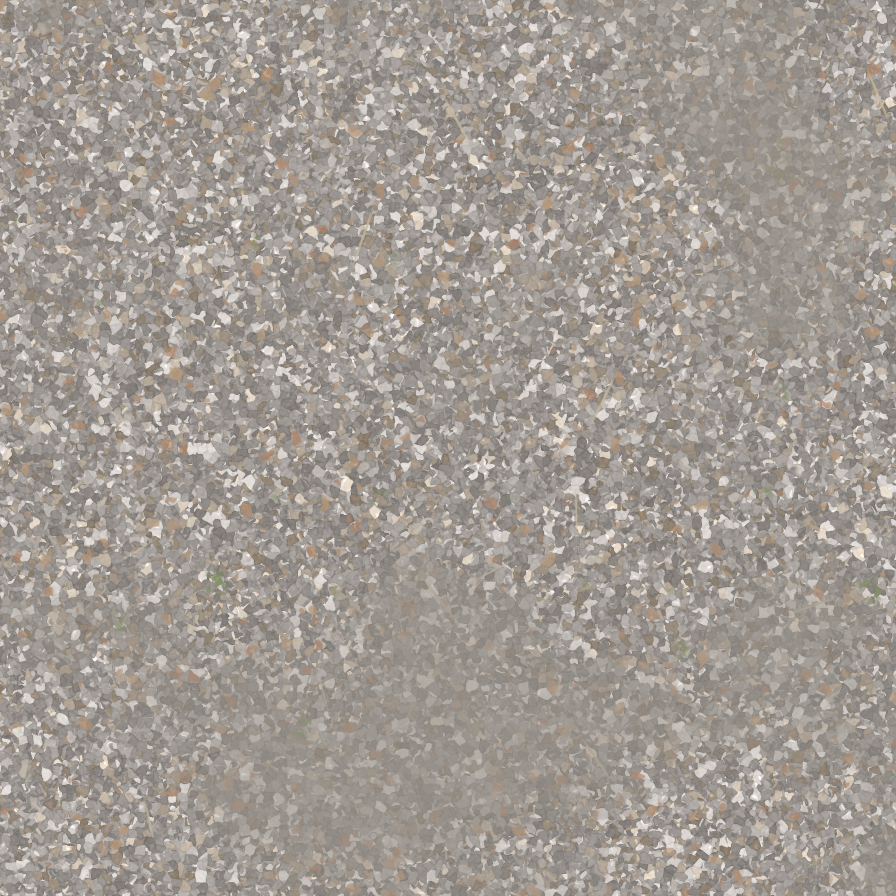
Reproduce this texture procedurally as a WebGL 1 fragment shader.

```glsl
precision highp float;
// Fine trodden gravel: two sizes of Voronoi grains with bright specks between them,
// scattered rust, tan and pale chips, a few straws and green sprigs, and broad
// dusty patches that lower the contrast. Four samples per pixel smooth the edges.
uniform vec2 u_resolution;

// Feature counts are per canvas side.
const float COARSE_GRAINS = 105.0;
const float FINE_GRAINS = 200.0;
const float COARSE_SHARE = 0.5;
const float WARM_SHARE = 0.17;
const float SPECK_SCALE = 175.0;
const float SPECK_GAIN = 0.17;
const float PATCH_SCALE = 3.2;
const float PATCH_FADE = 0.62;
const float CREVICE_DEPTH = 0.07;

const vec3 GREY_TINT = vec3(0.02, 0.0, -0.017);
const vec3 WARM_TINT = vec3(0.05, 0.0, -0.062);
const vec3 DUST = vec3(0.595, 0.567, 0.54);
const vec3 RUST = vec3(0.68, 0.51, 0.40);
const vec3 TAN = vec3(0.73, 0.62, 0.50);
const vec3 PALE = vec3(0.78, 0.75, 0.71);
const vec3 SLATE = vec3(0.49, 0.48, 0.475);
const vec3 STRAW = vec3(0.77, 0.72, 0.61);
const vec3 GREEN = vec3(0.49, 0.56, 0.36);

vec2 hash2(vec2 p) {
  vec3 q = fract(p.xyx * vec3(0.1031, 0.1030, 0.0973));
  q += dot(q, q.yzx + 33.33);
  return fract((q.xx + q.yz) * q.zy);
}

float gradientNoise(vec2 p) {
  vec2 i = floor(p), f = fract(p);
  vec2 u = f * f * f * (f * (f * 6.0 - 15.0) + 10.0);
  vec2 e = vec2(0.0, 1.0);
  float a = dot(hash2(i) * 2.0 - 1.0, f);
  float b = dot(hash2(i + e.yx) * 2.0 - 1.0, f - e.yx);
  float c = dot(hash2(i + e.xy) * 2.0 - 1.0, f - e.xy);
  float d = dot(hash2(i + e.yy) * 2.0 - 1.0, f - e.yy);
  return mix(mix(a, b, u.x), mix(c, d, u.x), u.y);
}

// Voronoi grain: x, y = random values of the grain, z = gap to its neighbour.
vec3 grain(vec2 p) {
  vec2 cell = floor(p), owner = cell;
  float nearest = 8.0, second = 8.0;
  for (int y = -1; y <= 1; y++) {
    for (int x = -1; x <= 1; x++) {
      vec2 id = cell + vec2(float(x), float(y));
      float d = length(id + hash2(id + 7.0) - p);
      if (d < nearest) {
        second = nearest;
        nearest = d;
        owner = id;
      } else {
        second = min(second, d);
      }
    }
  }
  return vec3(hash2(owner + 61.0), second - nearest);
}

// Scattered, randomly turned chips: x = coverage, y = random value of the chip.
// The half size is in cells; only the given share of cells holds a chip.
vec2 chips(vec2 uv, float count, float share, vec2 halfSize, float seed) {
  vec2 p = uv * count, cell = floor(p), result = vec2(0.0);
  float blur = 0.0012 * count;
  for (int y = -1; y <= 1; y++) {
    for (int x = -1; x <= 1; x++) {
      vec2 id = cell + vec2(float(x), float(y));
      vec2 pick = hash2(id + seed), shape = hash2(id + seed + 19.0);
      vec2 d = p - id - hash2(id + seed + 43.0);
      float turn = 6.2832 * shape.x, c = cos(turn), s = sin(turn);
      d = abs(vec2(c * d.x + s * d.y, c * d.y - s * d.x));
      vec2 size = halfSize * mix(0.65, 1.15, shape.y);
      vec2 q = d / size;
      float edge = (mix(length(q), max(q.x, q.y), 0.4) - 1.0) * min(size.x, size.y);
      float cover = (1.0 - smoothstep(-0.5 * blur, 0.5 * blur, edge)) * step(pick.x, share);
      if (cover > result.x) result = vec2(cover, pick.y);
    }
  }
  return result;
}

vec3 gravel(vec2 uv) {
  // Grains, bent out of their regular Voronoi outlines
  vec2 bend = vec2(gradientNoise(uv * 120.0), gradientNoise(uv * 120.0 + 50.0));
  vec2 p = uv + 0.006 * bend;
  vec3 coarse = grain(p * COARSE_GRAINS), fine = grain(p * FINE_GRAINS + 300.0);
  vec3 g = coarse.y < COARSE_SHARE ? vec3(coarse.x, coarse.y / COARSE_SHARE, coarse.z) : fine;
  float tone = 0.495 + 0.22 * g.x + 0.16 * smoothstep(0.75, 1.0, g.x);
  tone -= CREVICE_DEPTH * (1.0 - smoothstep(0.0, 0.22, g.z));
  tone += 0.07 * gradientNoise(uv * 240.0);
  tone += SPECK_GAIN * smoothstep(0.22, 0.5, gradientNoise(p * SPECK_SCALE + 90.0));
  vec3 color = tone + mix(GREY_TINT, WARM_TINT, step(g.y, WARM_SHARE));

  // Chips and straws
  float wear = 0.85 + 0.3 * gradientNoise(uv * 150.0 + 20.0);
  vec2 pale = chips(p, 36.0, 0.11, vec2(0.24, 0.15), 110.0);
  color = mix(color, mix(PALE, SLATE, step(0.72, pale.y)), pale.x * wear * 0.8);
  vec2 warm = chips(p, 34.0, 0.15, vec2(0.24, 0.17), 210.0);
  color = mix(color, mix(RUST, TAN, warm.y), warm.x * wear * 0.85);
  vec2 crumb = chips(p, 75.0, 0.09, vec2(0.27, 0.17), 310.0);
  color = mix(color, mix(RUST, TAN, crumb.y * 0.8), crumb.x * wear * 0.8);
  vec2 straw = chips(uv, 9.0, 0.13, vec2(0.24, 0.012), 410.0);
  color = mix(color, STRAW, straw.x * 0.8);

  // Green sprigs in small clumps
  float clump = smoothstep(0.36, 0.55, gradientNoise(uv * 19.0 + 130.0));
  color = mix(color, GREEN, 0.75 * clump * smoothstep(0.0, 0.2, gradientNoise(p * 125.0 + 70.0)));

  // Dusty patches
  float dust = gradientNoise(uv * PATCH_SCALE + 4.0) + 0.5 * gradientNoise(uv * PATCH_SCALE * 2.3 + 11.0);
  dust += 0.22 * gradientNoise(uv * 24.0 + 33.0) + 0.18 * (uv.x - uv.y);
  return mix(color, DUST, PATCH_FADE * smoothstep(-0.12, 0.5, dust));
}

void main() {
  float side = min(u_resolution.x, u_resolution.y);
  vec3 color = vec3(0.0);
  for (int i = 0; i < 4; i++) {
    float k = float(i);
    vec2 shift = vec2(mod(k, 2.0), floor(k / 2.0)) * 0.5 - 0.25;
    color += 0.25 * gravel((gl_FragCoord.xy + shift) / side);
  }
  gl_FragColor = vec4(color, 1.0);
}
```
